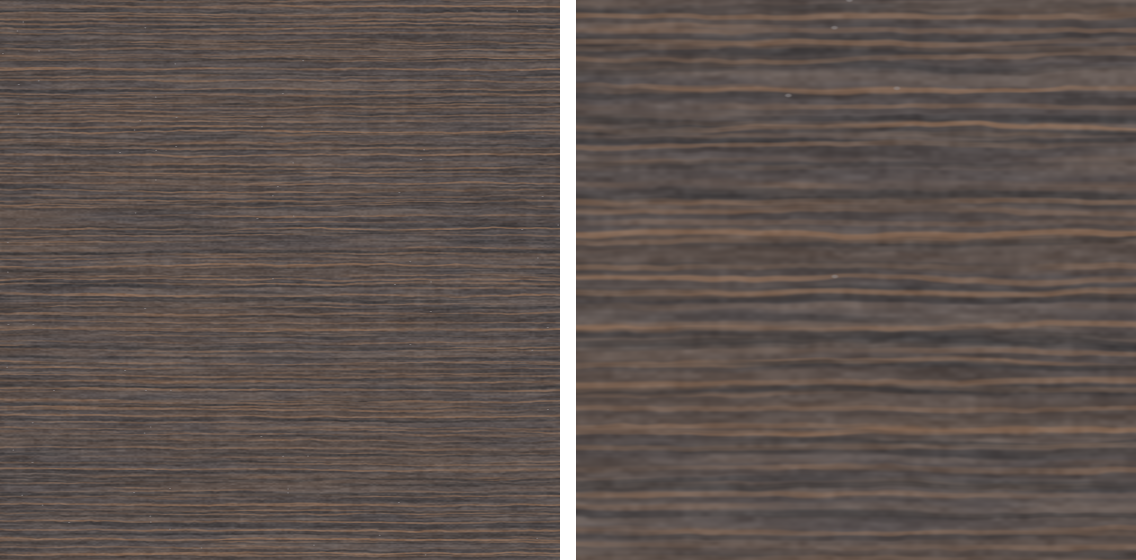
Left, the full canvas; right, a detail of the centre.
A WebGL 1 fragment shader for this texture:

```glsl
precision highp float;
// Dark brown-grey wood veneer with fine, horizontal tan grain lines.
uniform vec2 u_resolution;

#define GRAIN_ROWS 45.0
#define LINE_HALF_WIDTH 0.0011
#define LINE_SOFTNESS 0.0016
#define LINE_STRENGTH 0.88
#define DARK_STRENGTH 0.55
#define WAVINESS 0.0055
#define RAGGEDNESS 0.0013
#define FIBER_CONTRAST 0.105
#define SPECK_AMOUNT 0.006

const vec3 CHARCOAL = vec3(0.288, 0.264, 0.262);
const vec3 SLATE = vec3(0.343, 0.315, 0.314);
const vec3 TAUPE = vec3(0.408, 0.364, 0.345);
const vec3 UMBER = vec3(0.382, 0.322, 0.288);
const vec3 TAN = vec3(0.520, 0.410, 0.335);
const vec3 INK = vec3(0.225, 0.222, 0.230);
const vec3 PALE = vec3(0.560, 0.540, 0.540);

float hash(vec2 p) {
  return fract(sin(dot(p, vec2(127.1, 311.7))) * 43758.5453);
}

float noise(vec2 p) {
  vec2 i = floor(p);
  vec2 f = fract(p);
  f = f * f * (3.0 - 2.0 * f);
  float low = mix(hash(i), hash(i + vec2(1.0, 0.0)), f.x);
  float high = mix(hash(i + vec2(0.0, 1.0)), hash(i + vec2(1.0, 1.0)), f.x);
  return mix(low, high, f.y);
}

// One wandering line per row, fading in and out along its length.
float grainLines(vec2 p, float rows, float seed, float halfWidth) {
  float row = floor(p.y * rows);
  float id = row + seed;
  float center = 0.28 + 0.44 * hash(vec2(id, seed));
  center += 0.22 * (noise(vec2(p.x * 6.0 + id * 7.3, seed)) - 0.5);
  center += 0.10 * (noise(vec2(p.x * 25.0 + id * 3.1, seed)) - 0.5);
  float dist = abs(fract(p.y * rows) - center) / rows;
  float width = halfWidth * (0.5 + noise(vec2(p.x * 14.0, id * 5.7)));
  float line = 1.0 - smoothstep(width * 0.4, width + LINE_SOFTNESS, dist);
  float presence = 0.42 * noise(vec2(p.x * 4.0 + id * 2.7, id * 1.9))
                 + 0.23 * noise(vec2(p.x * 17.0 + id * 4.3, id * 2.3))
                 + 0.35 * hash(vec2(id * 1.3, seed + 4.0));
  return line * smoothstep(0.30, 0.70, presence);
}

// Tiny pale flecks, at most one in each cell.
float specks(vec2 p) {
  vec2 grid = vec2(110.0, 170.0);
  vec2 cell = floor(p * grid);
  vec2 center = 0.3 + 0.4 * vec2(hash(cell + 3.0), hash(cell + 9.0));
  vec2 offset = (fract(p * grid) - center) / grid;
  float dist = length(offset * vec2(0.55, 1.0));
  float fleck = 1.0 - smoothstep(0.0004, 0.0016, dist);
  return fleck * step(1.0 - SPECK_AMOUNT, hash(cell));
}

void main() {
  vec2 uv = gl_FragCoord.xy / u_resolution.y;

  // Gentle bends shared by the grain, then small ragged kinks.
  vec2 p = uv;
  p.y += WAVINESS * (noise(uv * vec2(2.5, 9.0)) - 0.5);
  p.y += WAVINESS * 0.5 * (noise(uv * vec2(12.0, 40.0) + 17.0) - 0.5);
  p.y += RAGGEDNESS * (noise(uv * vec2(75.0, 130.0) + 23.0) - 0.5);

  // Broken bands from charcoal through slate to taupe.
  float tone = 0.40 * noise(p * vec2(3.5, 82.0))
             + 0.42 * noise(p * vec2(9.0, 165.0) + 31.0)
             + 0.18 * noise(p * vec2(26.0, 120.0) + 53.0);
  vec3 color = mix(CHARCOAL, SLATE, smoothstep(0.22, 0.46, tone));
  color = mix(color, TAUPE, smoothstep(0.45, 0.74, tone));
  float warmth = 0.75 * noise(p * vec2(3.0, 62.0) + 71.0)
               + 0.25 * noise(p * vec2(3.0, 7.0) + 5.0);
  color = mix(color, UMBER, 0.6 * smoothstep(0.46, 0.80, warmth));

  // Three densities of tan lines, each with its own dark streaks.
  for (int i = 0; i < 3; i++) {
    float layer = float(i);
    float rows = GRAIN_ROWS * (1.0 + 0.43 * layer);
    float seed = 13.0 + 29.0 * layer;
    float dark = grainLines(p + vec2(0.37, 0.0041), rows * 0.83, seed + 101.0,
                            LINE_HALF_WIDTH * 1.6);
    color = mix(color, INK, DARK_STRENGTH * dark);
    float shade = grainLines(p + vec2(0.0, 0.0030), rows, seed, LINE_HALF_WIDTH);
    color = mix(color, CHARCOAL, 0.5 * shade);
    float tanLine = grainLines(p, rows, seed, LINE_HALF_WIDTH);
    color = mix(color, TAN, LINE_STRENGTH * (1.0 - 0.16 * layer) * tanLine);
  }

  // Short fibers and sparse flecks on the surface.
  float fiber = 0.6 * noise(p * vec2(60.0, 290.0))
              + 0.4 * noise(p * vec2(190.0, 340.0) + 43.0);
  color += FIBER_CONTRAST * (fiber - 0.5);
  color = mix(color, PALE, 0.6 * specks(uv));

  gl_FragColor = vec4(color, 1.0);
}
```
